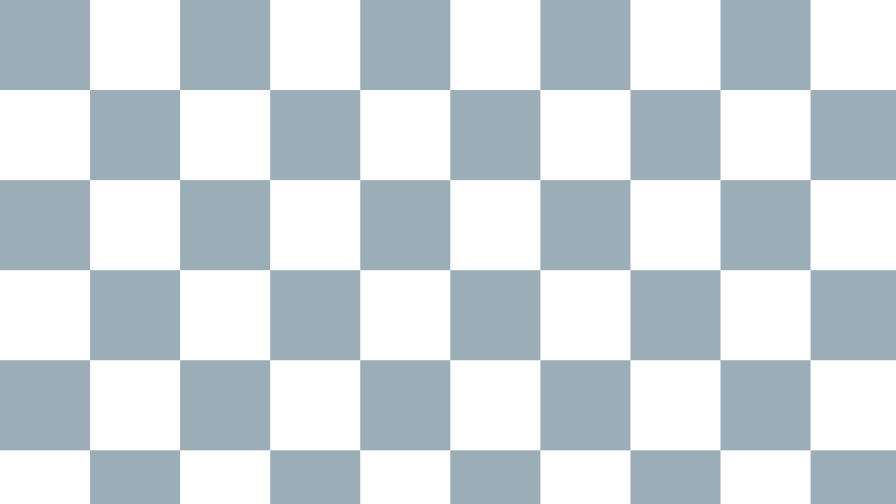
Reproduce this pattern procedurally as a Shadertoy shader.

```glsl
// Draws a flat two-colour checkerboard of blue-grey and white squares.

const float CELL_SIZE = 0.1787; // side of a square, in canvas heights
const vec3 BLUE_GREY = vec3(0.608, 0.678, 0.718);
const vec3 WHITE = vec3(1.0);

// Signed distance to the nearest cell edge: positive in even cells, negative in odd ones
vec2 stripeDistance(vec2 cell) {
    return abs(2.0 * fract(0.5 * cell - 0.25) - 1.0) - 0.5;
}

// Box-filtered checker sign: +1 where the row and column parities agree, -1 elsewhere
float checkerSign(vec2 cell, float pixelWidth) {
    vec2 stripes = clamp(2.0 * stripeDistance(cell) / pixelWidth, -1.0, 1.0);
    return stripes.x * stripes.y;
}

void mainImage(out vec4 fragColor, in vec2 fragCoord) {
    // Cells are counted from the upper left corner
    vec2 fromTopLeft = vec2(fragCoord.x, iResolution.y - fragCoord.y) / iResolution.y;
    float pixelWidth = 1.0 / (iResolution.y * CELL_SIZE);

    float checker = checkerSign(fromTopLeft / CELL_SIZE, pixelWidth);
    fragColor = vec4(mix(WHITE, BLUE_GREY, 0.5 + 0.5 * checker), 1.0);
}
```
